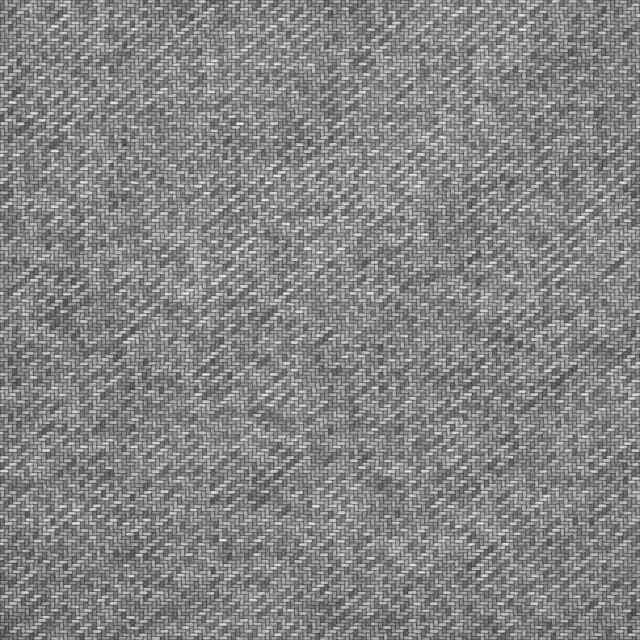
Give the GLSL for this texture, as a Shadertoy shader.

```glsl
const vec2 THREADS = vec2(152.0, 184.0);  // warp and weft threads per canvas
const float TWILL = 4.0;                  // threads per repeat: two over, two under
const vec3 WEFT_COLOR = vec3(0.675, 0.675, 0.67);
const vec3 WARP_COLOR = vec3(0.55, 0.55, 0.545);
const vec3 GAP_COLOR = vec3(0.24, 0.24, 0.235);
const float YARN_RADIUS = 0.43;           // in thread pitches
const float YARN_SOFTNESS = 0.14;
const float WOBBLE = 0.35;                // thread drift, in pitches
const float FLOAT_VARIATION = 0.27;       // tone change between floats
const float THREAD_VARIATION = 0.07;      // tone change between threads
const float FIBRE_VARIATION = 0.22;       // streaks inside a yarn
const float CLOUD_VARIATION = 0.10;       // broad mottling
const float EDGE_SHADE = 0.09;            // darkening away from the light
const vec2 LIGHT_CENTER = vec2(0.55, 0.68);
const int SAMPLES = 3;                    // antialiasing grid side

float hash(vec2 p) {
    return fract(sin(dot(p, vec2(127.1, 311.7))) * 43758.5453);
}

float noise(vec2 p) {
    vec2 i = floor(p), f = fract(p);
    f = f * f * (3.0 - 2.0 * f);
    return mix(mix(hash(i), hash(i + vec2(1, 0)), f.x),
               mix(hash(i + vec2(0, 1)), hash(i + vec2(1, 1)), f.x), f.y);
}

vec3 weave(vec2 uv) {
    // Uneven thread spacing
    vec2 p = uv * THREADS;
    p += WOBBLE * (vec2(noise(p * 0.21), noise(p * 0.21 + 57.0)) - 0.5);

    vec2 cell = floor(p), local = fract(p);
    float phase = mod(cell.x - cell.y, TWILL);
    bool weftOnTop = phase < 2.0;

    // Coordinates along and across the visible float, which spans two cells
    float back = weftOnTop ? phase : 3.0 - phase;
    vec2 q = weftOnTop ? local : local.yx;
    float along = back + q.x - 1.0;
    float across = q.y - 0.5;
    vec2 id = cell - (weftOnTop ? vec2(back, 0) : vec2(0, back));
    float thread = weftOnTop ? cell.y : cell.x + 400.0;

    // Yarn colour with fibre streaks and a rounded profile
    float tone = FLOAT_VARIATION * (hash(id + 3.0) - 0.5);
    tone += THREAD_VARIATION * (hash(vec2(thread, 9.0)) - 0.5);
    tone += FIBRE_VARIATION * (noise(vec2(along * 1.5, across * 5.0) + id * 7.3) - 0.5);
    tone -= 0.06 * along * along;
    vec3 yarn = (weftOnTop ? WEFT_COLOR : WARP_COLOR) + tone;

    // Capsule outline of the float over the dark gaps
    float d = length(vec2(max(abs(along) - 0.6, 0.0), across));
    float body = 1.0 - smoothstep(YARN_RADIUS - YARN_SOFTNESS,
                                  YARN_RADIUS + YARN_SOFTNESS, d);
    return mix(GAP_COLOR, yarn, body);
}

void mainImage(out vec4 fragColor, in vec2 fragCoord) {
    vec2 uv = fragCoord / iResolution.xy;

    // Average a grid of samples inside the pixel
    vec3 color = vec3(0.0);
    for (int j = 0; j < SAMPLES; j++) {
        for (int i = 0; i < SAMPLES; i++) {
            vec2 offset = (vec2(i, j) + 0.5) / float(SAMPLES) - 0.5;
            color += weave((fragCoord + offset) / iResolution.xy);
        }
    }
    color /= float(SAMPLES * SAMPLES);

    // Mottling stretched along the twill, and uneven light
    vec2 slant = vec2(uv.x + uv.y * 0.6, uv.y - uv.x * 0.6);
    float cloud = 0.6 * noise(slant * vec2(9.0, 16.0)) + 0.4 * noise(slant * vec2(24.0, 44.0) + 31.0);
    color += CLOUD_VARIATION * (cloud - 0.5);
    color += 0.02 - EDGE_SHADE * dot(uv - LIGHT_CENTER, uv - LIGHT_CENTER);

    fragColor = vec4(clamp(color, 0.0, 1.0), 1.0);
}
```
